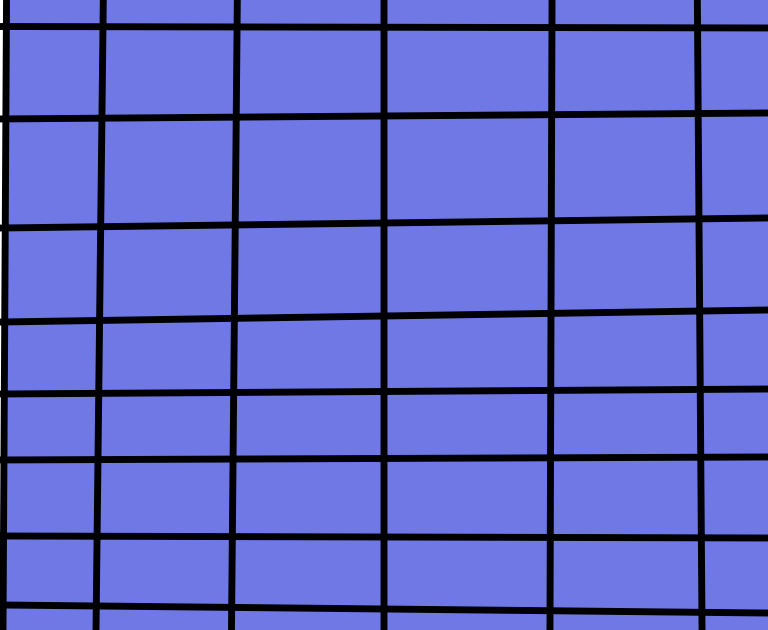
This pattern is drawn by a WebGL 2 fragment shader. Its source:

```glsl
#version 300 es
precision highp float;
// Periwinkle wall of uneven, slightly tilted panes divided by black bars.

uniform vec2 u_resolution;
out vec4 outColor;

// Bar ends: x at the bottom and top edge, in canvas widths.
const vec2 uprights[6] = vec2[6](
  vec2(0.0039, 0.0085), vec2(0.125, 0.1345), vec2(0.3014, 0.309),
  vec2(0.5, 0.5), vec2(0.7161, 0.7188), vec2(0.9141, 0.908));

// Bar ends: y at the left and right edge, in canvas widths.
const vec2 crossbars[8] = vec2[8](
  vec2(0.0326, 0.0221), vec2(0.1224, 0.1198), vec2(0.2214, 0.2253),
  vec2(0.3073, 0.3138), vec2(0.401, 0.4167), vec2(0.5234, 0.5365),
  vec2(0.6654, 0.6732), vec2(0.7858, 0.7839));

// Antialiased coverage of a signed distance, one pixel wide.
float coverage(float dist) {
  return clamp(0.5 - dist * u_resolution.x, 0.0, 1.0);
}

void main() {
  vec2 uv = gl_FragCoord.xy / u_resolution;
  vec2 p = vec2(uv.x, uv.y * 420.0 / 512.0);

  // Distance to the nearest upright and the nearest crossbar
  vec2 nearest = vec2(1.0);
  for (int i = 0; i < 6; i++) {
    nearest.x = min(nearest.x, abs(p.x - mix(uprights[i].x, uprights[i].y, uv.y)));
  }
  for (int i = 0; i < 8; i++) {
    nearest.y = min(nearest.y, abs(p.y - mix(crossbars[i].x, crossbars[i].y, uv.x)));
  }

  // Bars with slightly swollen round joints
  float bars = min(nearest.x, nearest.y) - 0.0045;
  float joints = length(nearest) - 0.0067;

  // Panes, with a white sliver outside the first upright
  float outside = coverage(p.x - mix(uprights[0].x, uprights[0].y, uv.y));
  vec3 color = mix(vec3(0.44, 0.47, 0.90), vec3(1.0), outside);
  color = mix(color, vec3(0.0, 0.0, 0.01), coverage(min(bars, joints)));

  outColor = vec4(color, 1.0);
}
```
